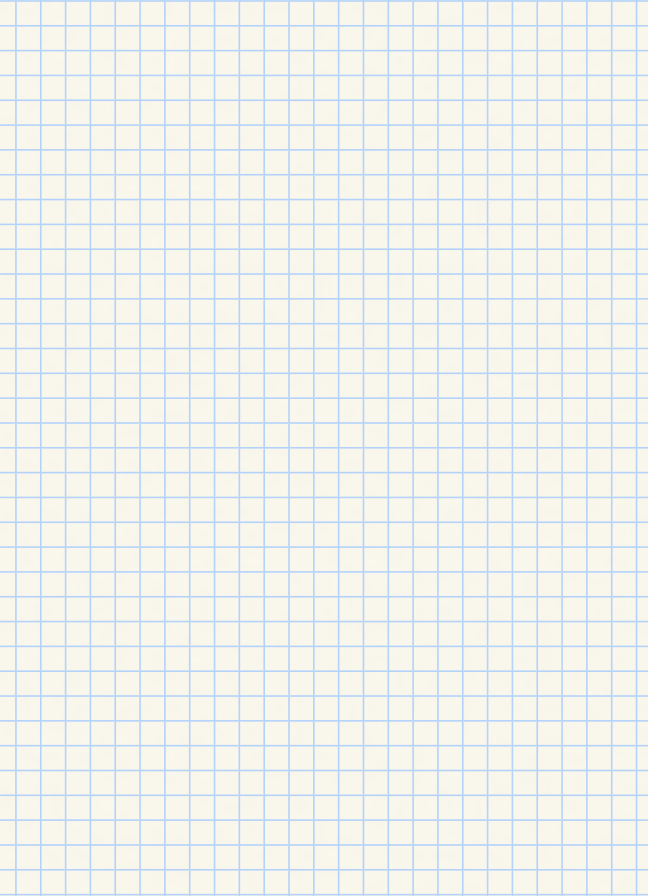
This pattern is drawn by a Shadertoy shader. Its source:

```glsl
// Cream graph paper ruled with a fine pale blue square grid.

// Lengths are fractions of the canvas height.
#define CELL 0.027705
#define LINE_WIDTH 0.00182
#define LEFT_MARGIN 0.0178
#define TOP_MARGIN 0.00107
#define PAPER vec3(0.976, 0.967, 0.922)
#define INK vec3(0.71, 0.825, 0.985)
#define GRAIN_SCALE 55.0
#define GRAIN_AMOUNT 0.006

// Pseudo-random gradient for a lattice point
vec2 latticeGradient(vec2 p) {
    float h = fract(sin(dot(p, vec2(127.1, 311.7))) * 43758.5);
    float angle = 6.28319 * h;
    return vec2(cos(angle), sin(angle));
}

float gradientNoise(vec2 p) {
    vec2 i = floor(p);
    vec2 f = fract(p);
    vec2 u = f * f * f * (f * (f * 6.0 - 15.0) + 10.0);
    float a = dot(latticeGradient(i), f);
    float b = dot(latticeGradient(i + vec2(1, 0)), f - vec2(1, 0));
    float c = dot(latticeGradient(i + vec2(0, 1)), f - vec2(0, 1));
    float d = dot(latticeGradient(i + vec2(1, 1)), f - vec2(1, 1));
    return mix(mix(a, b, u.x), mix(c, d, u.x), u.y);
}

// Share of a pixel-wide window covered by the nearest line on each axis
vec2 lineCoverage(vec2 p, float pixel) {
    vec2 d = (fract(p / CELL + 0.5) - 0.5) * CELL;
    vec2 upper = min(d + 0.5 * pixel, vec2(0.5 * LINE_WIDTH));
    vec2 lower = max(d - 0.5 * pixel, vec2(-0.5 * LINE_WIDTH));
    return clamp((upper - lower) / pixel, 0.0, 1.0);
}

void mainImage(out vec4 fragColor, in vec2 fragCoord) {
    float pixel = 1.0 / iResolution.y;
    vec2 uv = fragCoord * pixel;

    // Paper with a faint mottled grain
    vec3 color = PAPER + GRAIN_AMOUNT * gradientNoise(uv * GRAIN_SCALE);

    // Ruling, measured from the top left corner
    vec2 gridPos = vec2(uv.x - LEFT_MARGIN, 1.0 - uv.y - TOP_MARGIN);
    vec2 ruled = lineCoverage(gridPos, pixel);
    color = mix(color, INK, max(ruled.x, ruled.y));

    fragColor = vec4(color, 1.0);
}
```
